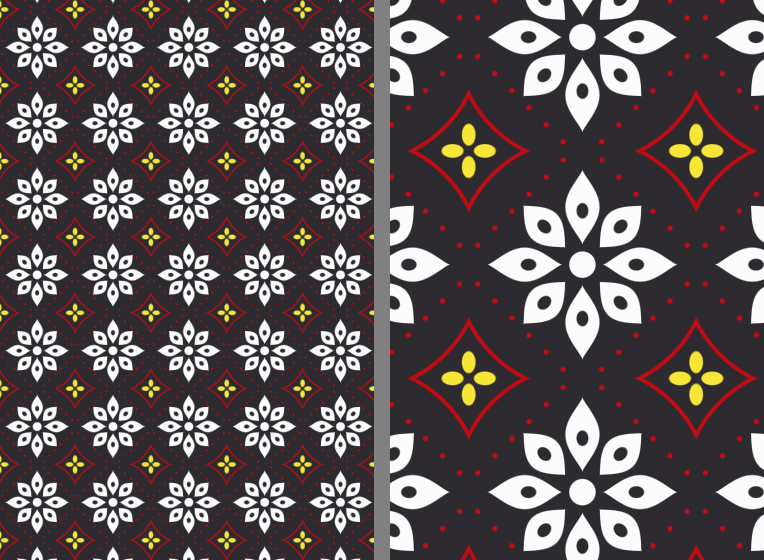
Left, the full canvas; right, a detail of the centre.
Write a Shadertoy shader that draws this pattern.

```glsl
const float REPEATS_DOWN = 7.385;               // cells along the canvas height
const vec2 FLOWER_CENTER = vec2(0.490, 0.760);  // in cells, from the lower left

const vec3 GROUND = vec3(0.175, 0.168, 0.190);
const vec3 WHITE = vec3(0.99);
const vec3 RED = vec3(0.76, 0.04, 0.07);
const vec3 YELLOW = vec3(0.97, 0.90, 0.22);

// All lengths below are fractions of one cell.
const vec3 LONG_PETAL = vec3(0.092, 0.415, 0.075);   // inner end, outer end, half width
const vec3 SHORT_PETAL = vec3(0.108, 0.366, 0.077);
const float LONG_TAPER = 1.15;
const float SHORT_TAPER = 1.0;
const float EYE_RADIUS = 0.237;                      // distance of eyes from the center
const vec2 EYE_SIZE = vec2(0.034, 0.026);
const float HUB_SIZE = 0.058;

const float ARC_RADIUS = 0.559;                      // arcs that bound the concave diamond
const float LINE_WIDTH = 0.017;
const float DOT_REACH = 0.455;
const float DOT_STEP = 0.150;
const float DOT_SIZE = 0.0115;
const float BUD_RADIUS = 0.071;
const vec2 BUD_SIZE = vec2(0.048, 0.030);

const float PI = 3.14159265;

float coverage(float dist, float pixel) {
    return 1.0 - smoothstep(-0.8 * pixel, 0.8 * pixel, dist);
}

// Folds the plane onto one arm of a four-armed figure lying along +x.
vec2 foldFour(vec2 p) {
    p = abs(p);
    return p.x > p.y ? p : p.yx;
}

float ellipse(vec2 p, vec2 size) {
    return (length(p / size) - 1.0) * min(size.x, size.y);
}

// Four pointed petals, each pierced by an oval eye.
float petals(vec2 p, vec3 shape, float taper) {
    vec2 arm = foldFour(p);
    float t = clamp((arm.x - shape.x) / (shape.y - shape.x), 0.0, 1.0);
    float halfWidth = shape.z * pow(max(sin(PI * t), 0.0), taper);
    float side = (arm.y - halfWidth) * 0.85;
    float ends = max(shape.x - arm.x, arm.x - shape.y);
    float eye = ellipse(arm - vec2(EYE_RADIUS, 0.0), EYE_SIZE);
    return max(max(side, ends), -eye);
}

float flower(vec2 p) {
    vec2 turned = vec2(p.x + p.y, p.y - p.x) * sqrt(0.5);
    float ring = min(petals(p, LONG_PETAL, LONG_TAPER),
                     petals(turned, SHORT_PETAL, SHORT_TAPER));
    return min(ring, length(p) - HUB_SIZE);
}

float diamondLine(vec2 p) {
    float arc = length(abs(p) - 0.5) - ARC_RADIUS;
    return abs(arc) - 0.5 * LINE_WIDTH;
}

// Dots spaced evenly along the sides of a larger straight diamond.
float dottedDiamond(vec2 p) {
    vec2 q = abs(p);
    float along = mod(q.x - q.y, DOT_STEP) - 0.5 * DOT_STEP;
    float across = q.x + q.y - DOT_REACH;
    return length(vec2(along, across)) * sqrt(0.5) - DOT_SIZE;
}

float buds(vec2 p) {
    return ellipse(foldFour(p) - vec2(BUD_RADIUS, 0.0), BUD_SIZE);
}

void mainImage(out vec4 fragColor, in vec2 fragCoord) {
    float pixel = REPEATS_DOWN / iResolution.y;
    vec2 grid = fragCoord * pixel - FLOWER_CENTER;

    // Flowers and diamonds sit on two grids half a cell apart.
    vec2 flowerPos = fract(grid + 0.5) - 0.5;
    vec2 diamondPos = fract(grid) - 0.5;

    vec3 color = GROUND;
    color = mix(color, RED, coverage(dottedDiamond(diamondPos), pixel));
    color = mix(color, RED, coverage(diamondLine(diamondPos), pixel));
    color = mix(color, YELLOW, coverage(buds(diamondPos), pixel));
    color = mix(color, WHITE, coverage(flower(flowerPos), pixel));
    fragColor = vec4(color, 1.0);
}
```
